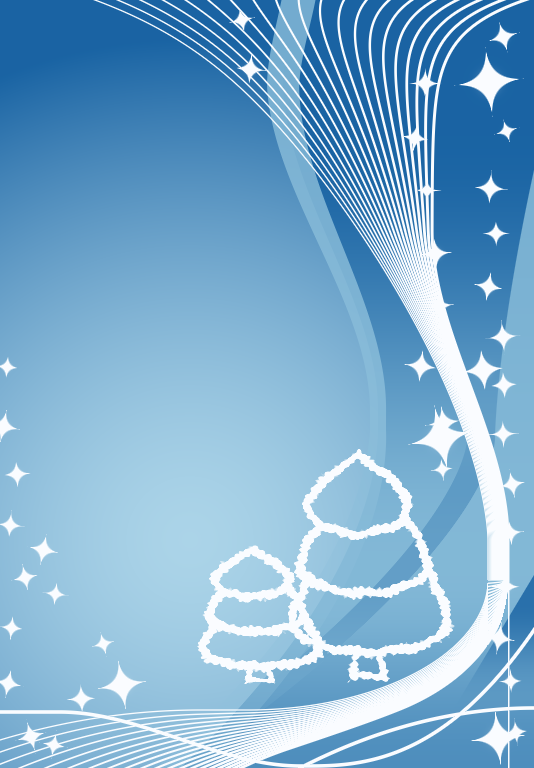
Reproduce this background procedurally as a WebGL 1 fragment shader.

```glsl
precision highp float;
uniform vec2 u_resolution;

#define HEIGHT 768.0
#define STRANDS 19.0
#define DEEP vec3(0.10, 0.39, 0.64)
#define PALE vec3(0.67, 0.83, 0.91)
#define MIST vec3(0.51, 0.72, 0.84)
#define SNOW vec3(0.98, 0.99, 1.0)
#define GLOW_CENTER vec2(190.0, 540.0)
#define GLOW_RADIUS 500.0
#define JOIN 580.0

float px; // size of one pixel in design units

float cover(float d) { return clamp(0.5 - d / px, 0.0, 1.0); }

vec2 hash2(vec2 c) {
  return fract(sin(vec2(dot(c, vec2(27.1, 61.7)), dot(c, vec2(69.5, 18.3)))) * 437.58);
}

float cellular(vec2 p) {
  vec2 cell = floor(p), f = p - cell;
  float nearest = 2.0;
  for (int y = -1; y <= 1; y++)
    for (int x = -1; x <= 1; x++) {
      vec2 o = vec2(float(x), float(y));
      nearest = min(nearest, length(o + hash2(cell + o) - f));
    }
  return nearest;
}

// Quarter-ellipse rise used where the strands turn to the left
float bend(float u, float width) {
  float s = 1.0 - clamp(u / width, 0.0, 1.0);
  return sqrt(1.0 - s * s);
}

// Position across the bundle of strands: 0 at one side, 1 at the other
float bundle(vec2 p) {
  if (p.y > JOIN && p.x < 508.0) {
    float upper = JOIN + 130.0 * bend(488.0 - p.x, 240.0) + 30.0 * pow(max(1.0 - p.x / 200.0, 0.0), 2.0);
    float lower = JOIN + 150.0 * bend(508.0 - p.x, 220.0) + 0.0015 * pow(max(400.0 - p.x, 0.0), 2.0);
    return (p.y - upper) / max(lower - upper, 0.5);
  }
  float left = 488.0 - 314.0 * pow(max(1.0 - p.y / 540.0, 0.0), 1.6) - 79.0 * exp(-p.y / 45.0);
  float right = 432.0 + 93.0 * exp(-p.y / 32.0) + 76.0 * smoothstep(230.0, 540.0, p.y);
  return (p.x - left) / (right - left);
}

float strands(vec2 p) {
  float t = bundle(p), e = 0.5;
  vec2 slope = vec2(bundle(p + vec2(e, 0.0)), bundle(p + vec2(0.0, e))) - t;
  float k = t * STRANDS;
  float d = abs(k - clamp(floor(k + 0.5), 0.0, STRANDS)) * e / (length(slope) * STRANDS + 1e-5);
  return step(abs(t - 0.5), 0.6) * cover(d - mix(0.65, 1.5, clamp(t, 0.0, 1.0)));
}

float wave(float x) {
  return 712.0 + 54.0 * smoothstep(60.0, 300.0, x) - 136.0 * pow(max(x - 310.0, 0.0) / 224.0, 2.4);
}

// Four-pointed sparkle with a faint halo
float star(vec2 p, vec2 center, float r, float turn) {
  vec2 q = p - center;
  q = abs(mat2(cos(turn), sin(turn), -sin(turn), cos(turn)) * q) / r;
  float body = cover((sqrt(q.x) + sqrt(q.y) - 1.0) * r * 0.4);
  return max(body, 0.5 * exp(-14.0 * dot(q, q)));
}

float starTrail(vec2 p, vec2 start, vec2 stride, float count, float spread) {
  float light = 0.0;
  for (int i = 0; i < 15; i++) {
    float n = float(i);
    if (n >= count) break;
    vec2 h = hash2(vec2(n, start.x));
    vec2 c = start + stride * n + (h - 0.5) * vec2(spread, 10.0);
    light = max(light, star(p, c, 12.0 + 7.0 * h.y, 0.5 * h.x - 0.2));
  }
  return light;
}

float tier(vec2 q, float i) {
  vec2 size = vec2(50.0 + 14.0 * i, 29.0);
  if (q.y > 0.0) return length(q / size) - 1.0;
  return abs(q.x) / size.x + pow(-q.y / (50.0 + 38.0 * i), 1.5) - 1.0;
}

// Chalk tree: three overlapping tiers and a trunk
float tree(vec2 p, vec2 apex, vec2 scale) {
  vec2 q = (p - apex) / scale;
  q += 1.3 * sin(q.yx * 0.16 + 2.0 * sin(q * 0.07));
  float rough = 4.0 * cellular(p * vec2(0.17, 0.23)) - 2.0;
  float ink = 0.0, outside = 1.0;
  for (int i = 0; i < 3; i++) {
    float n = float(i);
    vec2 c = q - vec2(3.0 + 6.0 * n, 50.0 + 59.0 * n);
    float f = tier(c, n);
    vec2 g = vec2(tier(c + vec2(0.5, 0.0), n), tier(c + vec2(0.0, 0.5), n)) - f;
    float d = 0.5 * f / (length(g / scale) + 1e-4);
    ink = max(ink, outside * cover(abs(d) - 4.2 + rough));
    outside *= step(0.0, f);
  }
  vec2 b = abs(q - vec2(13.0, 209.0)) - vec2(13.0 + 0.2 * (q.y - 209.0), 12.0);
  return max(ink, cover(abs(max(b.x, b.y)) - 3.4 + rough));
}

void main() {
  px = HEIGHT / u_resolution.y;
  vec2 p = vec2(gl_FragCoord.x, u_resolution.y - gl_FragCoord.y) * px;

  // Radial glow on the left, deeper field behind the ribbon
  float fall = clamp(length(p - GLOW_CENTER) / GLOW_RADIUS, 0.0, 1.0);
  vec3 color = mix(PALE, DEEP, pow(fall, 1.6));
  float low = max(p.y - 430.0, 0.0) / 290.0;
  float ribbon = 303.0 - 20.0 * smoothstep(-40.0, 90.0, p.y) + 95.0 * smoothstep(80.0, 410.0, p.y) - 150.0 * pow(low, 1.8);
  vec3 field = mix(DEEP, MIST, smoothstep(130.0, 560.0, p.y));
  field = mix(field, DEEP, 0.45 * smoothstep(600.0, 768.0, p.y));
  color = mix(color, field, cover(ribbon - p.x));

  // Wide pale sheet on the right, its shadow and the dark corner
  float sheet = 495.0 + 39.0 * pow(max(440.0 - p.y, 0.0) / 270.0, 1.5) - 245.0 * pow(max(p.y - 440.0, 0.0) / 280.0, 1.5);
  float shade = smoothstep(380.0, 500.0, p.y) * (1.0 - smoothstep(590.0, 700.0, p.y));
  color = mix(color, DEEP, 0.3 * shade * cover(abs(p.x - sheet + 14.0) - 14.0));
  vec3 sheetColor = mix(MIST, DEEP, 0.5 * smoothstep(570.0, 768.0, p.y));
  color = mix(color, sheetColor, 0.9 * cover((sheet - p.x) * 0.9));
  float corner = cover((534.0 - 0.6 * (p.y - 575.0) - p.x) * 0.85);
  color = mix(color, DEEP, 0.85 * corner * (1.0 - smoothstep(600.0, 710.0, p.y)));

  // Pale ribbon
  float halfWidth = mix(17.0, 8.0, smoothstep(0.0, 430.0, p.y)) + 14.0 * low;
  float ribbonFade = 0.85 - 0.5 * smoothstep(430.0, 560.0, p.y);
  color = mix(color, mix(MIST, PALE, 0.35 * p.y / HEIGHT), ribbonFade * cover(abs(p.x - ribbon) - halfWidth));

  // White strands and the two single curves
  float white = strands(p);
  float y = wave(p.x);
  white = max(white, cover(abs(p.y - y) / length(vec2(1.0, wave(p.x + 1.0) - y)) - 1.8));
  float s = (534.0 - p.x) / 234.0;
  white = max(white, cover(abs(p.y - 708.0 - 60.0 * s * s) / length(vec2(1.0, 0.51 * s)) - 1.8));

  // Trees
  white = max(white, tree(p, vec2(355.0, 455.0), vec2(1.0)));
  white = max(white, tree(p, vec2(250.0, 550.0), vec2(0.74, 0.59)));

  // Scattered sparkles, then the large ones
  white = max(white, starTrail(p, vec2(492.0, 35.0), vec2(1.5, 50.0), 15.0, 26.0));
  white = max(white, starTrail(p, vec2(430.0, 82.0), vec2(1.0, 56.0), 8.0, 42.0));
  white = max(white, starTrail(p, vec2(14.0, 371.0), vec2(1.0, 52.0), 8.0, 24.0));
  white = max(white, starTrail(p, vec2(75.0, 548.0), vec2(2.0, 50.0), 5.0, 64.0));
  white = max(white, starTrail(p, vec2(240.0, 22.0), vec2(12.0, 45.0), 2.0, 6.0));
  white = max(white, star(p, vec2(489.0, 82.0), 36.0, 0.1));
  white = max(white, star(p, vec2(441.0, 438.0), 36.0, 0.2));
  white = max(white, star(p, vec2(483.0, 370.0), 24.0, 0.1));
  white = max(white, star(p, vec2(122.0, 685.0), 27.0, 0.15));
  white = max(white, star(p, vec2(498.0, 738.0), 30.0, 0.1));
  gl_FragColor = vec4(mix(color, SNOW, white), 1.0);
}
```
